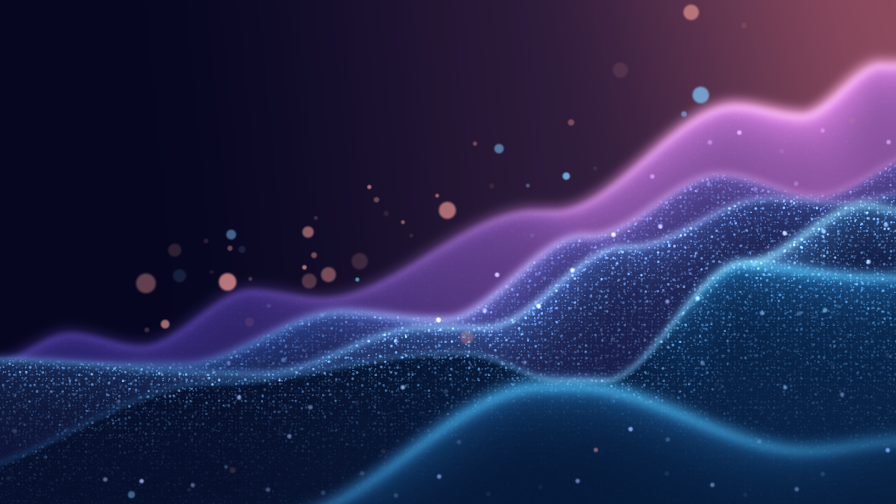
Write a Shadertoy shader that draws this background.

```glsl
const int LAYERS = 6;
const int ORBS = 52;
const float DUST_CELL = 0.011;
const float SPARK_CELL = 0.085;
const vec3 NAVY = vec3(0.022, 0.024, 0.125);
const vec3 PLUM = vec3(0.21, 0.125, 0.25);
const vec3 ROSE = vec3(0.55, 0.29, 0.37);
const vec3 PEACH = vec3(0.90, 0.58, 0.56);
const vec3 ICE = vec3(0.50, 0.80, 1.0);

// Per layer, back to front: crest and body colours at the left and right
const vec3 CREST_LEFT[LAYERS] = vec3[LAYERS](
    vec3(0.36, 0.26, 0.70), vec3(0.27, 0.52, 0.85), vec3(0.30, 0.60, 0.88),
    vec3(0.15, 0.45, 0.70), vec3(0.15, 0.45, 0.70), vec3(0.20, 0.58, 0.85));
const vec3 CREST_RIGHT[LAYERS] = vec3[LAYERS](
    vec3(0.98, 0.56, 0.82), vec3(0.76, 0.52, 0.92), vec3(0.48, 0.58, 0.95),
    vec3(0.45, 0.78, 1.0), vec3(0.25, 0.62, 0.88), vec3(0.22, 0.60, 0.84));
const vec3 BODY_LEFT[LAYERS] = vec3[LAYERS](
    vec3(0.15, 0.12, 0.38), vec3(0.06, 0.10, 0.27), vec3(0.05, 0.08, 0.21),
    vec3(0.025, 0.06, 0.17), vec3(0.025, 0.06, 0.17), vec3(0.02, 0.08, 0.20));
const vec3 BODY_RIGHT[LAYERS] = vec3[LAYERS](
    vec3(0.53, 0.32, 0.62), vec3(0.24, 0.20, 0.45), vec3(0.11, 0.13, 0.31),
    vec3(0.06, 0.10, 0.25), vec3(0.03, 0.13, 0.27), vec3(0.02, 0.11, 0.24));
const float CREST_WIDTH[LAYERS] = float[LAYERS](0.016, 0.011, 0.009, 0.011, 0.014, 0.018);
const float FOCUS[LAYERS] = float[LAYERS](1.55, 0.95, 1.05, 1.42, 1.52, 1.13);
const float DUST_AMOUNT[LAYERS] = float[LAYERS](0.03, 0.4, 0.8, 0.9, 0.65, 0.15);

float hash(vec2 p) {
    return fract(sin(dot(p, vec2(127.1, 311.7))) * 43758.5453);
}

float rise(float x, float start, float end) {
    return smoothstep(start, end, x);
}

// Height of each wave as a chain of smooth climbs and dips
float ridge(int layer, float x) {
    if (layer == 0)
        return 0.28 + 0.06 * rise(x, -0.02, 0.14) - 0.025 * rise(x, 0.14, 0.28)
            + 0.111 * rise(x, 0.28, 0.5) - 0.016 * rise(x, 0.5, 0.64)
            + 0.173 * rise(x, 0.64, 1.06) + 0.209 * rise(x, 1.1, 1.46)
            - 0.019 * rise(x, 1.46, 1.59) + 0.1 * rise(x, 1.59, 1.75);
    if (layer == 1)
        return 0.287 - 0.01 * rise(x, 0.0, 0.25) + 0.105 * rise(x, 0.36, 0.68)
            - 0.015 * rise(x, 0.68, 0.86) + 0.165 * rise(x, 0.88, 1.16)
            + 0.121 * rise(x, 1.17, 1.43) - 0.043 * rise(x, 1.43, 1.62)
            + 0.09 * rise(x, 1.62, 1.85);
    if (layer == 2)
        return 0.284 - 0.024 * rise(x, 0.0, 0.45) + 0.09 * rise(x, 0.52, 0.84)
            + 0.16 * rise(x, 0.96, 1.24) + 0.096 * rise(x, 1.25, 1.52)
            - 0.01 * rise(x, 1.52, 1.67) + 0.02 * rise(x, 1.67, 1.8);
    if (layer == 5)
        return -0.03 + 0.266 * rise(x, 0.54, 1.08) - 0.127 * rise(x, 1.14, 1.6)
            + 0.02 * rise(x, 1.6, 1.8);
    float swell = 0.05 + 0.185 * rise(x, -0.13, 0.42) + 0.06 * rise(x, 0.42, 0.9)
        - 0.054 * rise(x, 0.92, 1.11) + 0.235 * rise(x, 1.2, 1.48);
    return layer == 3
        ? swell + 0.117 * rise(x, 1.47, 1.72) - 0.012 * rise(x, 1.72, 1.8)
        : swell - 0.025 * rise(x, 1.45, 1.75);
}

// One randomly placed dot in every grid cell
float dots(vec2 p, float cell, float radius, float rarity) {
    vec2 id = floor(p / cell);
    vec2 centre = (id + 0.2 + 0.6 * vec2(hash(id), hash(id + 17.0))) * cell;
    float brightness = pow(hash(id + 41.0), rarity);
    float edge = radius + 0.5 / iResolution.y;
    return brightness * (1.0 - smoothstep(0.2 * edge, edge, length(p - centre)));
}

void mainImage(out vec4 fragColor, in vec2 fragCoord) {
    vec2 p = fragCoord / iResolution.y;
    float pixel = 1.0 / iResolution.y;

    // Night sky warming toward the upper right
    vec3 color = mix(NAVY, PLUM, rise(p.x + 0.1 * p.y, 0.3, 1.5));
    color = mix(color, ROSE, rise(p.x + 0.3 * (p.y - 0.9), 1.05, 1.85));

    float dust = dots(p, DUST_CELL, 0.0032, 2.5)
        + 0.7 * dots(p + 3.7, 0.6 * DUST_CELL, 0.002, 2.0);
    dust *= 0.25 + 0.75 * rise(p.y, 0.05, 0.3);

    // Waves with a glowing crest, soft inner light and fine dust
    for (int i = 0; i < LAYERS; i++) {
        float slope = (ridge(i, p.x + 0.004) - ridge(i, p.x - 0.004)) / 0.008;
        float depth = (ridge(i, p.x) - p.y) / sqrt(1.0 + slope * slope);
        float width = CREST_WIDTH[i];
        float offset = (p.x - FOCUS[i]) / 0.45;
        float power = 0.35 + 0.65 * exp(-offset * offset);
        if (i == 4) power *= rise(p.x, 1.25, 1.5);
        float across = rise(p.x, 0.25, 1.7);
        vec3 crest = mix(CREST_LEFT[i], CREST_RIGHT[i], across);
        vec3 body = mix(BODY_LEFT[i], BODY_RIGHT[i], across);
        float inside = max(depth, 0.0);
        body += crest * power * 0.42 * exp(-inside / 0.05);
        body += ICE * dust * DUST_AMOUNT[i] * (0.3 + 0.7 * exp(-inside / 0.1));
        float cover = smoothstep(-0.5 * width - pixel, 0.5 * width + pixel, depth);
        color = mix(color, body, cover);
        float halo = exp(-depth * depth / (width * width));
        color += crest * (1.0 - color) * power * 0.65 * halo;
    }

    // Sparse sparks on the waves
    float onWaves = rise(ridge(0, p.x) - p.y, 0.02, 0.06);
    color += mix(PEACH, ICE, 0.6) * dots(p, SPARK_CELL, 0.006, 3.0) * onWaves;

    // Blurred orbs hovering above the top wave, with a few in front
    for (int i = 0; i < ORBS; i++) {
        vec2 seed = vec2(float(i), 7.3);
        float size = hash(seed + 2.0);
        float lift = hash(seed + 4.0);
        bool floating = i % 4 != 0;
        float x = floating ? mix(0.28, 1.5, hash(seed)) : mix(0.05, 1.75, hash(seed));
        float top = ridge(0, x);
        float y = floating ? top + 0.02 + 0.2 * lift * lift : top * lift;
        float radius = mix(0.004, floating ? 0.022 : 0.015, size * size * size);
        float disc = 1.0 - smoothstep(0.8 * radius - pixel, radius + pixel, length(p - vec2(x, y)));
        vec3 tint = mix(PEACH, ICE, step(0.7, hash(seed + 9.0)));
        float opacity = mix(0.12, 0.8, pow(hash(seed + 13.0), 2.0));
        color = mix(color, tint, disc * opacity);
    }

    fragColor = vec4(clamp(color, 0.0, 1.0), 1.0);
}
```
